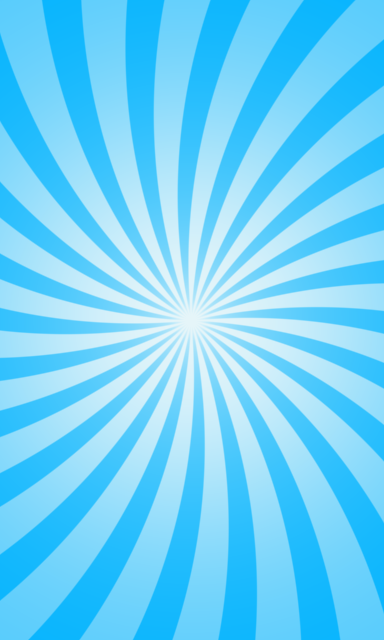
A WebGL 1 fragment shader for this background:

```glsl
precision highp float;

uniform vec2 u_resolution;

const float TAU = 6.283185;
const float RAY_COUNT = 24.0;
const vec3 DEEP_BLUE = vec3(0.0, 0.70, 0.995);
const vec3 PALE_WHITE = vec3(1.0, 0.99, 0.975);

// Coverage of the dark rays; the twist bends them as the radius grows.
float swirlRays(vec2 p, float count, float twist, float phase, float fill, float pixel) {
  float radius = max(length(p), 0.0001);
  float angle = atan(p.y, p.x + 0.000001) + twist * radius - phase;
  float turn = angle * count / TAU;
  float offset = abs(fract(turn + 0.5) - 0.5);
  float blur = clamp(count * pixel / (TAU * radius), 0.0005, 0.25);
  return 1.0 - smoothstep(0.5 * fill - blur, 0.5 * fill + blur, offset);
}

// Broad bell-shaped light around the centre.
float softGlow(float radius, float falloff) {
  return exp(-falloff * radius * radius);
}

// Narrow light with a pointed peak.
float sharpGlow(float radius, float falloff) {
  return exp(-falloff * radius);
}

void main() {
  // Coordinates in canvas heights, centred on the burst.
  vec2 center = vec2(0.498, 0.499);
  vec2 p = (gl_FragCoord.xy - center * u_resolution) / u_resolution.y;
  float radius = length(p);
  float pixel = 1.0 / u_resolution.y;

  // Whiteness of the light and dark rays.
  float glow = softGlow(radius, 7.3);
  float core = sharpGlow(radius, 12.0);
  float lightRay = 0.30 + 0.60 * glow;
  float darkRay = 0.36 * glow + 0.50 * core;

  // Curved rays, melting into a small bright disc.
  float rays = swirlRays(p, RAY_COUNT, 0.55, 0.157, 0.45, pixel);
  rays *= smoothstep(0.004, 0.035, radius);
  float whiteness = mix(lightRay, darkRay, rays);

  gl_FragColor = vec4(mix(DEEP_BLUE, PALE_WHITE, whiteness), 1.0);
}
```
